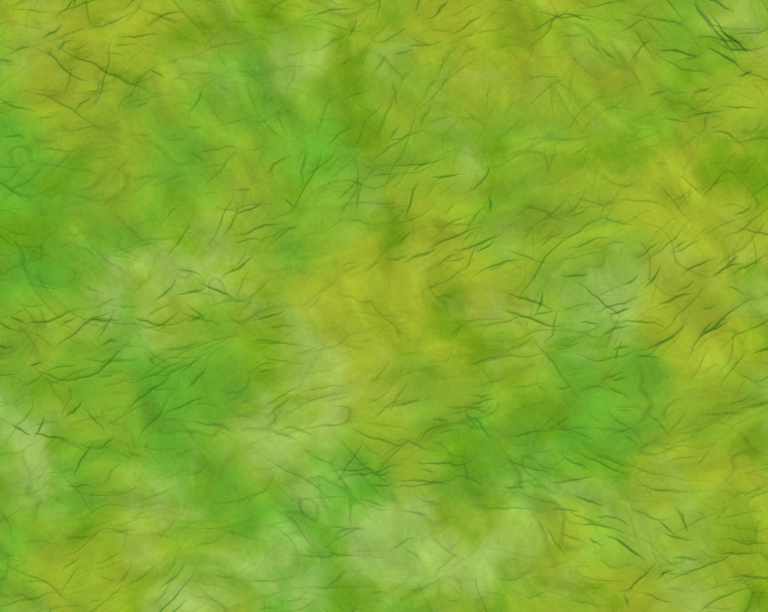
Write a Shadertoy shader that draws this texture.

```glsl
const vec3 LEAF   = vec3(0.385, 0.665, 0.18);
const vec3 OLIVE  = vec3(0.625, 0.695, 0.17);
const vec3 PALE   = vec3(0.65, 0.77, 0.41);
const vec3 DEEP   = vec3(0.42, 0.61, 0.07);
const vec3 CREASE = vec3(0.20, 0.43, 0.08);
const vec3 INK    = vec3(0.06, 0.22, 0.14);

const float HUE_SCALE     = 2.4;    // dye patches per canvas height
const float BLOT_SCALE    = 6.0;    // pale and deep blots
const float FOLD_SCALE    = 17.0;   // crumple shading
const float FOLD_DEPTH    = 0.27;
const float WRINKLE_DEPTH = 0.10;
const int   CREASE_LAYERS = 5;
const float CREASE_CELLS  = 7.5;    // coarsest crease grid
const float CREASE_STEP   = 1.32;   // refinement per layer
const float CREASE_WIDTH  = 0.0012; // in canvas heights
const float CREASE_SLOPE  = 0.2;    // mean direction in radians
const float CREASE_DARK   = 0.62;
const float GRAIN         = 0.03;

vec2 hash2(vec2 p) {
    vec3 q = fract(p.xyx * vec3(0.1031, 0.1030, 0.0973));
    q += dot(q, q.yzx + 33.33);
    return fract((q.xx + q.yz) * q.zy);
}

mat2 rotate(float a) {
    return mat2(cos(a), -sin(a), sin(a), cos(a));
}

float cornerSlope(vec2 cell, vec2 offset, vec2 f) {
    return dot(hash2(cell + offset) * 2.0 - 1.0, f - offset);
}

// Gradient noise, centred on zero
float noise(vec2 p) {
    p += 50.0;
    vec2 i = floor(p), f = fract(p);
    vec2 u = f * f * f * (f * (f * 6.0 - 15.0) + 10.0);
    return mix(mix(cornerSlope(i, vec2(0, 0), f), cornerSlope(i, vec2(1, 0), f), u.x),
               mix(cornerSlope(i, vec2(0, 1), f), cornerSlope(i, vec2(1, 1), f), u.x), u.y);
}

float fbm(vec2 p) {
    float sum = 0.0, amp = 0.6;
    for (int i = 0; i < 5; i++) {
        sum += amp * noise(p);
        p = rotate(0.65) * p * 2.03 + 7.1;
        amp *= 0.55;
    }
    return sum;
}

// Shading stretched along one direction: soft folds with sharp broken wrinkles
float folds(vec2 p, float angle) {
    vec2 q = rotate(angle) * p * FOLD_SCALE * vec2(0.5, 1.1);
    float wrinkle = 1.0 - smoothstep(0.0, 0.07, abs(noise(q * 1.4 + 5.0)));
    float broken = smoothstep(0.0, 0.25, noise(q * 0.9 + 23.0));
    return FOLD_DEPTH * fbm(q) - WRINKLE_DEPTH * wrinkle * broken;
}

// Short bent strokes: x = line, y = soft shade beside it
vec2 creases(vec2 p, float cells, float seed) {
    vec2 g = p * cells, home = floor(g);
    float pixel = cells / iResolution.y;
    float wobble = 0.16 * noise(g * 1.5 + seed) + 0.05 * noise(g * 4.0 + seed);
    vec2 marks = vec2(0.0);
    for (int y = -1; y <= 1; y++)
    for (int x = -1; x <= 1; x++) {
        vec2 cell = home + vec2(x, y);
        vec2 place = hash2(cell + seed), shape = hash2(cell + seed + 31.7);
        vec2 kind = hash2(cell + seed + 73.3);
        vec2 centre = cell + place;
        float spread = shape.x - 0.5;
        float angle = CREASE_SLOPE + 1.9 * noise(centre / cells * 2.2 + 4.0)
                    + spread * (0.7 + 6.0 * spread * spread);
        vec2 q = rotate(angle) * (g - centre);
        float along = q.x / mix(0.3, 0.85, shape.y);
        float taper = max(1.0 - along * along, 0.0);
        float d = q.y + wobble + (kind.x - 0.5) * 0.6 * q.x * q.x;
        float w = CREASE_WIDTH * cells * taper * (0.5 + kind.y);
        float line = 1.0 - smoothstep(0.0, w + pixel, abs(d));
        float strength = taper * mix(0.15, 1.0, kind.y * kind.y);
        float shade = exp(-abs(d) * 14.0) * smoothstep(-0.02, 0.03, d);
        marks = max(marks, vec2(line, shade) * strength);
    }
    return marks;
}

void mainImage(out vec4 fragColor, in vec2 fragCoord) {
    vec2 p = fragCoord / iResolution.y;
    vec2 uv = fragCoord / iResolution.xy;
    vec2 warp = vec2(noise(p * 9.0 + 3.0), noise(p * 9.0 + 17.0));
    vec2 cloth = p + 0.035 * warp;

    // Dye patches, greener toward the left
    float hue = fbm(cloth * HUE_SCALE + 11.0) + 0.26 * (uv.x - 0.45);
    vec3 color = mix(LEAF, OLIVE, smoothstep(-0.3, 0.25, hue));

    // Deep and pale blots
    float deep = fbm(cloth * BLOT_SCALE + 29.0);
    float pale = fbm(cloth * BLOT_SCALE * 0.8 + 47.0) - 0.15 * (uv.y - 0.5);
    color = mix(color, DEEP, 0.85 * smoothstep(-0.02, 0.36, deep));
    color = mix(color, PALE, 0.85 * smoothstep(-0.06, 0.38, pale));

    // Crumpled folds in two directions that take turns
    float turn = smoothstep(-0.12, 0.12, noise(p * 4.0 + 83.0));
    color *= 1.0 + mix(folds(cloth, CREASE_SLOPE), folds(cloth, CREASE_SLOPE - 1.1), turn);

    // Creases from coarse to fine, gathered in patches
    float gather = 0.4 + 0.6 * smoothstep(-0.2, 0.18, noise(p * 3.2 + 61.0));
    float dyed = smoothstep(0.8, 0.97, uv.x) * smoothstep(0.82, 0.97, uv.y);
    float cells = CREASE_CELLS;
    for (int i = 0; i < CREASE_LAYERS; i++) {
        vec2 marks = creases(p, cells, 19.0 * float(i) + 5.0);
        color *= 1.0 - 0.10 * gather * marks.y;
        color = mix(color, mix(CREASE, INK, dyed), CREASE_DARK * gather * marks.x);
        cells *= CREASE_STEP;
    }

    // Fine weave
    color += GRAIN * noise(p * 170.0);
    fragColor = vec4(clamp(color, 0.0, 1.0), 1.0);
}
```
